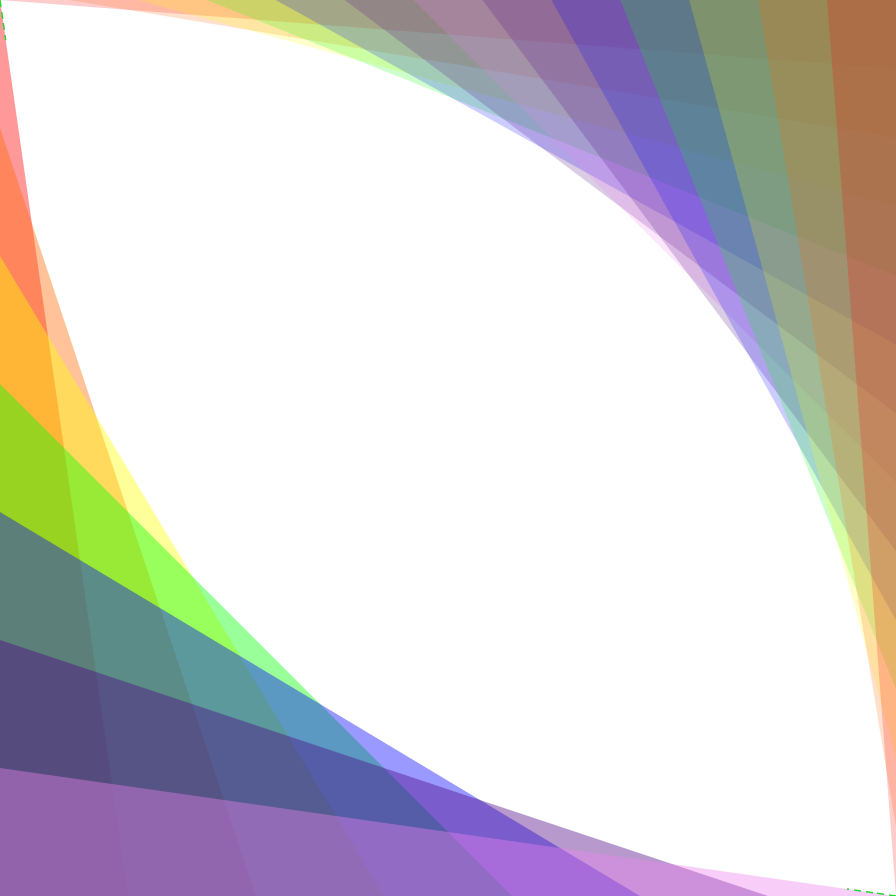
Give the GLSL for this background, as a Shadertoy shader.

```glsl
const float STEPS_TO_VIOLET = 6.0;
const vec3 WHITE = vec3(1.0);
const vec3 DASH_GREEN = vec3(0.1, 0.85, 0.15);

const vec3 RAINBOW[7] = vec3[7](
    vec3(1.0, 0.0, 0.0),     // red
    vec3(1.0, 0.4, 0.0),     // orange
    vec3(1.0, 1.0, 0.0),     // yellow
    vec3(0.0, 1.0, 0.0),     // green
    vec3(0.0, 0.0, 1.0),     // blue
    vec3(0.294, 0.0, 0.51),  // indigo
    vec3(0.933, 0.51, 0.933) // violet
);

// Runs red to violet, then back to red
vec3 rainbowColor(float index) {
    return RAINBOW[int(STEPS_TO_VIOLET - abs(index - STEPS_TO_VIOLET))];
}

// Signed distance to the line through (intercept.x, 0) and (0, intercept.y)
float cornerLine(vec2 p, vec2 intercept) {
    vec2 slope = 1.0 / intercept;
    return (dot(p, slope) - 1.0) / length(slope);
}

float coverage(float dist, float pixel) {
    return clamp(0.5 - dist / pixel, 0.0, 1.0);
}

// Translucent triangles sharing the corner at p = 0, painted in order
vec3 paintFan(vec3 base, vec2 p, int count, float opacity, float pixel) {
    for (int i = 0; i < count; i++) {
        float index = float(i);
        vec2 intercept = vec2(index + 1.0, float(count) - index) / float(count);
        float inside = coverage(cornerLine(p, intercept), pixel);
        base = mix(base, rainbowColor(index), inside * opacity);
    }
    return base;
}

// Short dashed hairline along the thin tip of the outermost triangle
float tipDashes(vec2 p, float count, float reach, float pixel) {
    float dist = abs(cornerLine(p, vec2(1.0 / count, 1.0))) - 0.0008;
    float along = 1.0 - p.y;
    float dash = step(fract(along / 0.013), 0.6);
    return coverage(dist, pixel) * dash * step(along, reach);
}

void mainImage(out vec4 fragColor, in vec2 fragCoord) {
    vec2 uv = fragCoord / iResolution.xy;
    float pixel = 1.0 / min(iResolution.x, iResolution.y);

    // Strong fan at lower left, finer and paler fan at upper right
    vec3 color = paintFan(WHITE, uv, 7, 0.4, pixel);
    color = paintFan(color, 1.0 - uv.yx, 13, 0.2, pixel);

    // Green dashes at both ends of the lower fan
    float dashes = max(tipDashes(uv, 7.0, 0.045, pixel),
                       tipDashes(uv.yx, 7.0, 0.055, pixel));
    color = mix(color, DASH_GREEN, dashes);

    fragColor = vec4(color, 1.0);
}
```
